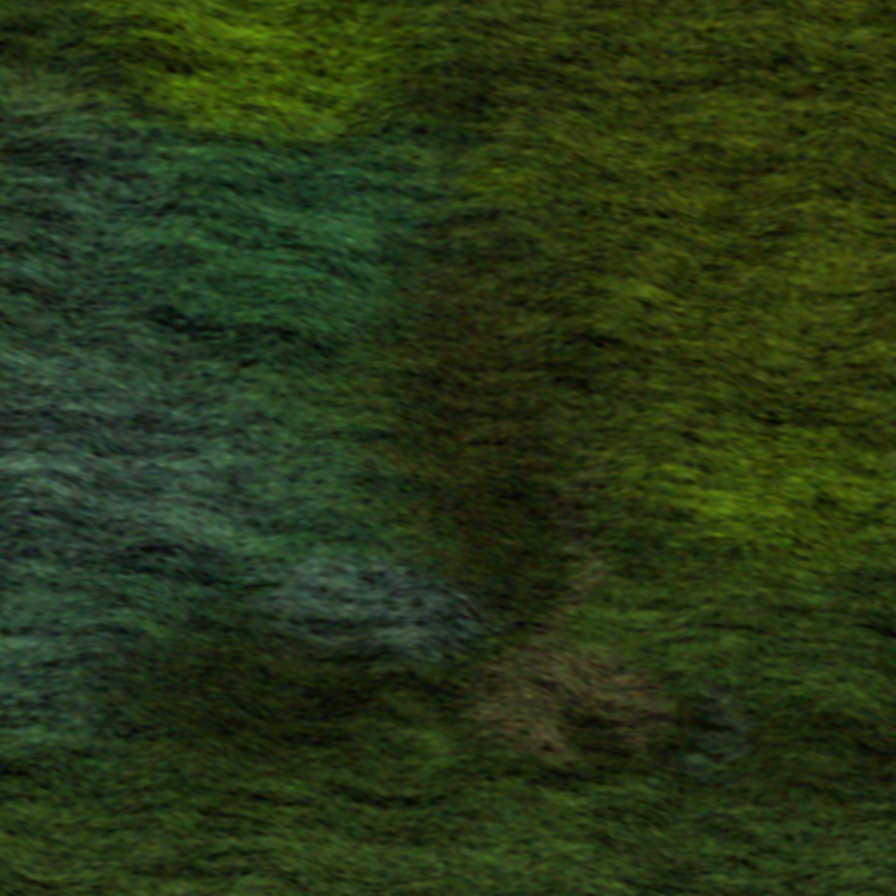
Reproduce this texture procedurally as a WebGL 2 fragment shader.

```glsl
#version 300 es
precision highp float;

uniform vec2 u_resolution;
out vec4 fragColor;

const vec3 FOREST = vec3(0.135, 0.195, 0.065);
const vec3 OLIVE = vec3(0.185, 0.225, 0.045);
const vec3 LIME = vec3(0.23, 0.32, 0.03);
const vec3 TEAL = vec3(0.12, 0.25, 0.15);
const vec3 SLATE = vec3(0.19, 0.26, 0.215);
const vec3 MOSS = vec3(0.175, 0.24, 0.10);
const vec3 SHADE = vec3(0.09, 0.11, 0.035);
const vec3 UMBER = vec3(0.125, 0.125, 0.045);
const vec3 CLAY = vec3(0.205, 0.20, 0.11);

vec3 hash3(vec2 cell, float seed) {
  vec3 h = fract(vec3(cell, seed) * vec3(0.1031, 0.1030, 0.0973));
  h += dot(h, h.yxz + 33.33);
  return fract((h.xxy + h.yxx) * h.zyx);
}

// Cellular noise: soft spots of random sign, one in each cell.
float spots(vec2 p, vec2 size, float seed) {
  vec2 q = p / size;
  vec2 cell = floor(q);
  float sum = 0.0;
  for (int j = -1; j <= 1; j++) {
    for (int i = -1; i <= 1; i++) {
      vec2 id = cell + vec2(i, j);
      vec3 h = hash3(id, seed);
      vec2 d = q - id - h.xy;
      float falloff = max(0.0, 1.0 - dot(d, d));
      sum += (h.z * 2.0 - 1.0) * falloff * falloff;
    }
  }
  return sum;
}

// Normalised distance to a tilted ellipse, 1 on its outline.
float ellipse(vec2 p, vec2 center, vec2 radius, float angle) {
  float c = cos(angle), s = sin(angle);
  return length(mat2(c, -s, s, c) * (p - center) / radius);
}

float blot(vec2 p, vec2 center, vec2 radius, float softness) {
  float d = ellipse(p, center, radius, 0.0);
  return 1.0 - smoothstep(1.0 - softness, 1.0 + softness, d);
}

// Gently sloping, wavy coordinates that the strokes follow.
vec2 flow(vec2 p) {
  float wave = 0.006 * sin(17.0 * p.x + 9.0 * p.y) + 0.003 * sin(37.0 * p.x - 21.0 * p.y);
  return vec2(p.x, p.y + 0.11 * p.x + wave);
}

vec3 ground(vec2 p) {
  float right = smoothstep(0.38, 0.85, p.x + 0.25 * (p.y - 0.6));
  vec3 color = mix(FOREST, OLIVE, right * smoothstep(0.2, 0.65, p.y));
  color = mix(color, MOSS, 0.6 * (1.0 - smoothstep(0.02, 0.16, p.y)));

  // Cool left side
  color = mix(color, TEAL, 0.75 * blot(p, vec2(0.25, 0.74), vec2(0.29, 0.13), 0.45));
  color = mix(color, TEAL, 0.65 * blot(p, vec2(0.10, 0.40), vec2(0.34, 0.24), 0.45));
  color = mix(color, SLATE, 0.85 * blot(p, vec2(0.07, 0.47), vec2(0.25, 0.14), 0.6));
  color = mix(color, SLATE, 0.5 * blot(p, vec2(0.07, 0.75), vec2(0.12, 0.16), 0.6));
  color = mix(color, SLATE, 0.6 * blot(p, vec2(0.05, 0.25), vec2(0.15, 0.08), 0.6));
  color = mix(color, SLATE, 0.9 * blot(p, vec2(0.42, 0.32), vec2(0.13, 0.065), 0.4));

  // Sunlit patches
  color = mix(color, LIME, 0.85 * blot(p, vec2(0.29, 0.94), vec2(0.17, 0.085), 0.5));
  color = mix(color, LIME, 0.6 * blot(p, vec2(0.57, 0.795), vec2(0.035, 0.025), 0.6));
  color = mix(color, LIME, 0.55 * blot(p, vec2(0.89, 0.45), vec2(0.13, 0.07), 0.6));

  // Shadows
  color = mix(color, SHADE, 0.75 * blot(p, vec2(0.30, 0.22), vec2(0.18, 0.085), 0.5));
  color = mix(color, SHADE, 0.65 * blot(p, vec2(0.90, 0.15), vec2(0.16, 0.05), 0.6));
  color = mix(color, SHADE, 0.5 * blot(p, vec2(0.52, 0.90), vec2(0.07, 0.03), 0.6));
  color = mix(color, UMBER, 0.7 * blot(p, vec2(0.53, 0.56), vec2(0.09, 0.20), 0.6));
  color = mix(color, SHADE, 0.8 * blot(p, vec2(0.58, 0.38), vec2(0.075, 0.09), 0.5));
  color = mix(color, SLATE, 0.5 * blot(p, vec2(0.79, 0.18), vec2(0.04, 0.05), 0.6));
  return color;
}

// Winding pale path that opens into a clay hollow with a dark rim.
vec3 hollow(vec3 color, vec2 p) {
  float bend = 0.648 + 0.016 * cos(53.0 * (p.y - 0.48)) - 0.35 * max(0.36 - p.y, 0.0);
  float span = smoothstep(0.25, 0.30, p.y) * (1.0 - smoothstep(0.42, 0.58, p.y));
  float path = span * (1.0 - smoothstep(0.008, 0.026, abs(p.x - bend)));
  float basin = ellipse(p, vec2(0.635, 0.215), vec2(0.125, 0.075), -0.12);
  float rim = (1.0 - smoothstep(0.04, 0.24, abs(basin - 1.1))) * smoothstep(0.30, 0.20, p.y);
  float pit = ellipse(p, vec2(0.667, 0.172), vec2(0.045, 0.026), -0.6);
  color = mix(color, SHADE, 0.7 * rim);
  color = mix(color, CLAY, 0.6 * path);
  color = mix(color, CLAY, 0.85 * (1.0 - smoothstep(0.75, 1.05, basin)));
  return mix(color, SHADE, 0.85 * (1.0 - smoothstep(0.75, 1.2, pit)));
}

void main() {
  vec2 p = gl_FragCoord.xy / u_resolution;
  vec2 q = flow(p);
  float band = spots(q, vec2(0.11, 0.013), 1.0);
  float stroke = spots(q, vec2(0.035, 0.008), 2.0);
  float grain = spots(q, vec2(0.010, 0.0046), 3.0);
  float cloud = spots(p, vec2(0.09, 0.06), 4.0);

  // Ragged region edges, drawn out along the strokes
  vec2 ragged = p + vec2(0.035 * band + 0.02 * stroke, 0.012 * cloud);
  vec2 gentle = p + vec2(0.006 * stroke, 0.005 * cloud);
  vec3 color = hollow(ground(ragged), gentle);

  // Light and dark strokes, then coloured grain
  float cool = 1.0 - smoothstep(0.35, 0.65, p.x);
  float light = 1.0 + mix(0.16, 0.28, cool) * band + 0.26 * stroke + 0.30 * grain + 0.14 * cloud;
  vec2 speck = vec2(0.0065, 0.0045);
  vec3 tint = vec3(spots(q, speck, 5.0), spots(q, speck, 6.0), spots(q, speck, 7.0));
  color = color * max(light, 0.2) + 0.032 * tint;
  fragColor = vec4(clamp(color, 0.0, 1.0), 1.0);
}
```
